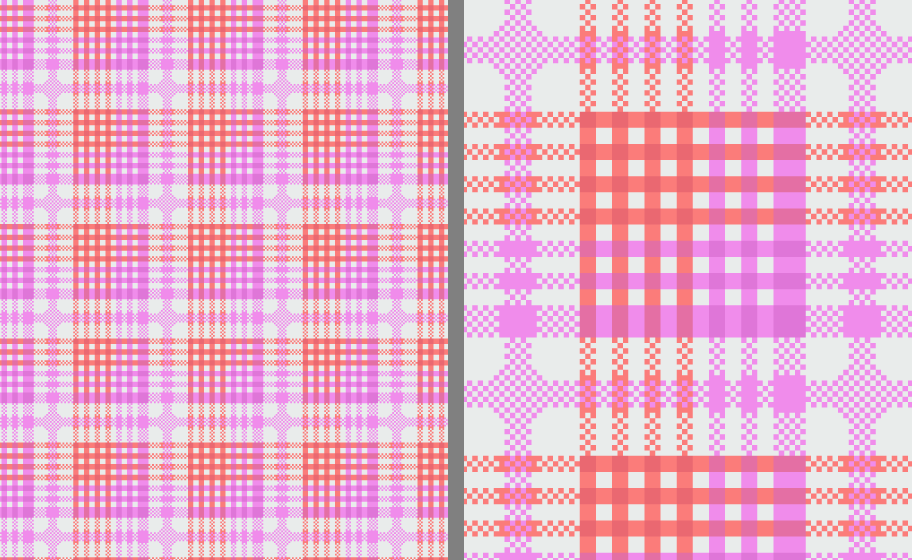
Left: the whole. Right: its middle third, enlarged.
A WebGL 1 fragment shader for this pattern:

```glsl
precision highp float;
// Pink and coral woven plaid with dithered checker bands and crosses.
uniform vec2 u_resolution;

const vec3 WHITE = vec3(0.912, 0.925, 0.92);
const vec3 PINK = vec3(0.94, 0.55, 0.92);
const vec3 CORAL = vec3(0.985, 0.485, 0.48);

// Four coral and two pink stripes of three threads, then one pink of six.
bool isStripe(float thread) {
  return thread < 42.0 && (mod(thread, 6.0) < 3.0 || thread >= 36.0);
}

vec3 stripeColor(float thread) {
  return thread < 24.0 ? CORAL : PINK;
}

// Stripes of both directions, darker where they overlap.
vec3 blockColor(vec2 t) {
  bool warp = isStripe(t.x);
  bool weft = isStripe(t.y);
  if (warp && weft) {
    return mix(stripeColor(t.x), stripeColor(t.y), 0.5) * vec3(0.93, 0.84, 0.92);
  }
  if (warp) return stripeColor(t.x);
  if (weft) return stripeColor(t.y);
  return WHITE;
}

// Stripe threads on even cells, the pink centre band on odd cells.
vec3 bandColor(float stripe, float fromCenter, bool odd) {
  bool striped = isStripe(stripe);
  if (odd && fromCenter < 2.5) return PINK;
  if (striped && (!odd || fromCenter < 3.5)) return stripeColor(stripe);
  return WHITE;
}

vec3 weave(vec2 p) {
  vec2 cell = floor(p);
  bool odd = mod(cell.x + cell.y, 2.0) > 0.5;

  // The fourth row of blocks lacks one coral stripe.
  if (cell.y >= 210.0) cell.y += 6.0;
  vec2 t = mod(cell, 64.0);
  vec2 fromCenter = abs(t - 52.0);

  if (t.x < 42.0 && t.y < 42.0) return blockColor(t);
  if (t.x < 42.0) return bandColor(t.x, fromCenter.y, odd);
  if (t.y < 42.0) return bandColor(t.y, fromCenter.x, odd);

  // Checkered cross with a widened middle.
  bool cross = min(fromCenter.x, fromCenter.y) < 2.5
            || fromCenter.x + fromCenter.y < 7.5;
  return cross && odd ? PINK : WHITE;
}

void main() {
  // Average a grid of samples to smooth the thread edges.
  vec3 color = vec3(0.0);
  for (int j = 0; j < 4; j++) {
    for (int i = 0; i < 4; i++) {
      vec2 offset = (vec2(float(i), float(j)) + 0.5) / 4.0 - 0.5;
      vec2 uv = (gl_FragCoord.xy + offset) / u_resolution.y;
      uv.y = 1.0 - uv.y;
      color += weave(uv * 312.4 + vec2(23.15, 3.1));
    }
  }
  gl_FragColor = vec4(color / 16.0, 1.0);
}
```
